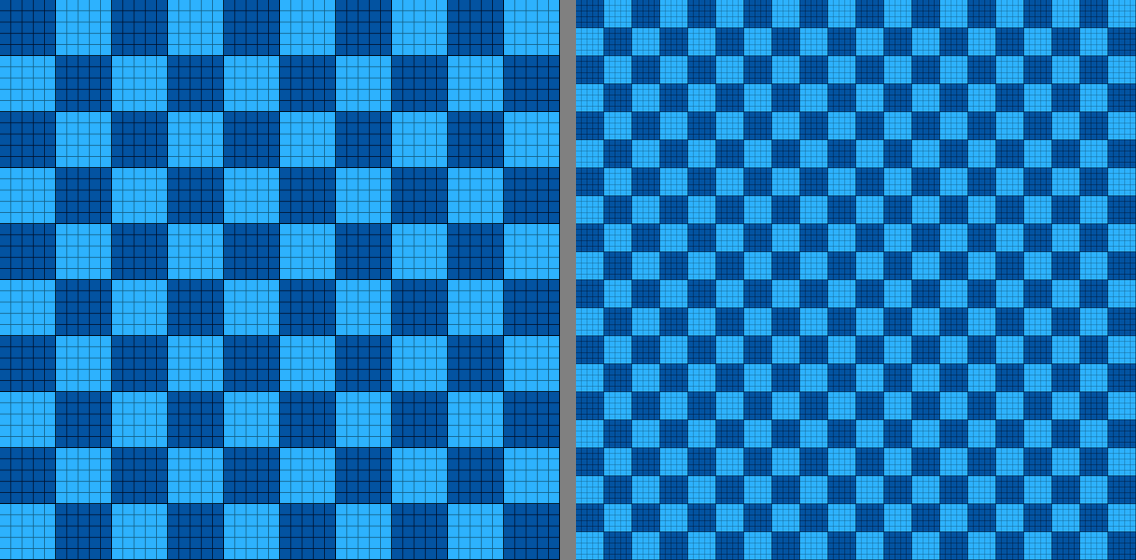
Left, the tile; right, the same tile 2 across and 2 down.
Write a WebGL 2 fragment shader that draws this pattern.

```glsl
#version 300 es
precision highp float;
// Two-tone blue checkerboard, 10 by 10, ruled with a fine 5 by 5 grid in every square.

uniform vec2 u_resolution;
out vec4 fragColor;

// Signed square wave, +1 on even squares and -1 on odd ones, smoothed over one pixel.
vec2 squareWave(vec2 uv, vec2 pixel) {
    vec2 edgeDistance = (abs(fract(uv * 5.0 - 0.25) - 0.5) - 0.25) / 5.0;
    return clamp(edgeDistance / (0.5 * pixel), -1.0, 1.0);
}

// Share of the pixel covered by a grid of thin lines, count per canvas side.
float gridCoverage(vec2 uv, vec2 pixel, float count, float width) {
    vec2 lineDistance = abs(fract(uv * count + 0.5) - 0.5) / count;
    vec2 overlap = (0.5 * (width + pixel) - lineDistance) / pixel;
    vec2 covered = clamp(overlap, vec2(0.0), min(vec2(1.0), width / pixel));
    return 1.0 - (1.0 - covered.x) * (1.0 - covered.y);
}

void main() {
    vec2 pixel = 1.0 / u_resolution;
    vec2 uv = gl_FragCoord.xy * pixel;

    // Checker squares
    vec2 wave = squareWave(uv, pixel);
    float lightness = 0.5 + 0.5 * wave.x * wave.y;
    vec3 color = mix(vec3(0.012, 0.325, 0.63), vec3(0.175, 0.70, 0.995), lightness);

    // Lines lie along the right and lower inner edges of the cells
    float lineWidth = 0.0013;
    vec2 lineUv = uv + vec2(0.5, -0.5) * lineWidth;

    // Fine grid, tinted by the square beneath it
    vec3 fineColor = mix(vec3(0.0, 0.06, 0.16), vec3(0.08, 0.36, 0.50), lightness);
    color = mix(color, fineColor, gridCoverage(lineUv, pixel, 50.0, lineWidth));

    // Darker outlines around the squares
    vec3 outlineColor = vec3(0.0, 0.04, 0.09);
    color = mix(color, outlineColor, gridCoverage(lineUv, pixel, 10.0, lineWidth));

    fragColor = vec4(color, 1.0);
}
```
